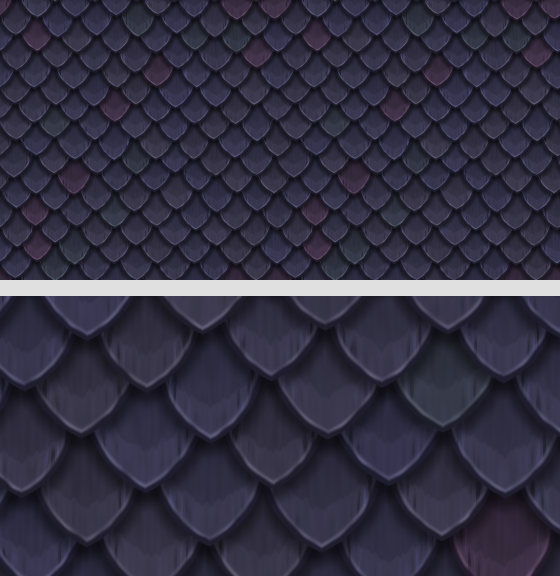
Top, the full canvas; bottom, a detail of the centre.
This pattern is drawn by a WebGL 2 fragment shader. Its source:

```glsl
#version 300 es
precision highp float;
// Overlapping rows of dark, pointed slate-violet scales with worn, bevelled rims.

uniform vec2 u_resolution;
out vec4 outColor;

// Layout: lengths are in column widths
const vec2 TILE = vec2(7.0, 16.0);       // columns and rows per canvas height
const float ROW_STEP = TILE.x / TILE.y;
const vec2 PHASE = vec2(0.40, -0.035);
const vec2 JITTER = vec2(0.12, 0.13);
const vec2 SIZE_RANGE = vec2(0.88, 1.07);

// Scale outline and rim
const float HALF_WIDTH = 0.49;
const float ARC_SHIFT = 0.34;            // larger values sharpen the tip
const float RIM_WIDTH = 0.042;
const float GLINT_WIDTH = 0.016;
const float SHADOW_REACH = 0.13;
const float SHADOW_DROP = 0.04;
const float SHADOW_TONE = 0.57;
const float CHEVRON_HEIGHT = 0.33;
const float CHEVRON_SLOPE = 0.62;

// Colours
const vec3 GAP = vec3(0.100, 0.092, 0.145);
const vec3 RIM = vec3(0.122, 0.113, 0.174);
const vec3 FACE_LOW = vec3(0.228, 0.217, 0.300);
const vec3 FACE_HIGH = vec3(0.196, 0.186, 0.266);
const vec3 GLINT = vec3(0.390, 0.375, 0.475);
const vec3 SCRATCH = vec3(0.290, 0.270, 0.420);
const vec3 BLUE_TINT = vec3(0.97, 0.97, 1.06);
const vec3 GREY_TINT = vec3(1.01, 1.01, 0.98);
const vec3 WINE_TINT = vec3(1.11, 0.91, 0.95);
const vec3 MOSS_TINT = vec3(0.93, 1.04, 0.95);
const float ACCENT_SHARE = 0.075;

vec3 hash3(vec2 p) {
  vec3 q = fract(p.xyx * vec3(0.1031, 0.1030, 0.0973));
  q += dot(q, q.yxz + 33.33);
  return fract((q.xxy + q.yzz) * q.zyx);
}

float gradDot(vec2 cell, vec2 offset) {
  float angle = 6.2832 * hash3(cell + 71.0).x;
  return dot(vec2(cos(angle), sin(angle)), offset);
}

// Gradient noise, about -0.7 to 0.7
float noise(vec2 p) {
  vec2 i = floor(p), f = p - i;
  vec2 u = f * f * f * (f * (f * 6.0 - 15.0) + 10.0);
  vec2 e = vec2(0.0, 1.0);
  return mix(mix(gradDot(i, f), gradDot(i + e.yx, f - e.yx), u.x),
             mix(gradDot(i + e, f - e), gradDot(i + 1.0, f - 1.0), u.x), u.y);
}

// Signed distance to a scale whose tip is at the origin; open at the top
float scaleDist(vec2 p) {
  float radius = HALF_WIDTH + ARC_SHIFT;
  float shoulder = sqrt(radius * radius - ARC_SHIFT * ARC_SHIFT);
  return length(vec2(abs(p.x) + ARC_SHIFT, min(p.y - shoulder, 0.0))) - radius;
}

vec3 shadeScale(vec2 p, float depth, vec2 id) {
  vec3 rnd = hash3(id + 19.0);
  vec2 seed = rnd.xy * 40.0;
  float fibre = noise(p * vec2(22.0, 2.0) + seed);
  float wear = noise(p * vec2(7.0, 5.0) + seed + 9.0);

  // Face, with a darker chevron higher up
  vec3 col = mix(FACE_LOW, FACE_HIGH, smoothstep(0.30, 0.95, p.y));
  float chevron = p.y - CHEVRON_HEIGHT - CHEVRON_SLOPE * abs(p.x) + 0.08 * fibre;
  col *= 1.0 - 0.13 * smoothstep(-0.02, 0.02, chevron);
  col *= 1.0 + 0.10 * fibre + 0.06 * wear;

  // Tint and brightness of each scale
  vec3 tint = mix(BLUE_TINT, GREY_TINT, rnd.y);
  tint = mix(tint, WINE_TINT, step(rnd.x, ACCENT_SHARE));
  tint = mix(tint, MOSS_TINT, step(1.0 - ACCENT_SHARE, rnd.x));
  col *= tint * mix(0.96, 1.04, rnd.z);

  // Ragged scratches along the shoulders
  float side = smoothstep(0.20, 0.06, depth) * smoothstep(0.15, 0.40, p.y);
  col = mix(col, SCRATCH * tint, 0.8 * side * smoothstep(0.12, 0.35, fibre));
  col *= 1.0 - 0.35 * side * smoothstep(0.12, 0.35, -fibre);

  // Dark rim and the glint inside it
  float edge = depth + 0.016 * wear;
  col = mix(RIM * tint, col, smoothstep(RIM_WIDTH - 0.015, RIM_WIDTH + 0.015, edge));
  float t = (edge - RIM_WIDTH - GLINT_WIDTH) / GLINT_WIDTH;
  float glint = exp(-t * t) * smoothstep(0.75, 0.15, p.y);
  return mix(col, GLINT * tint, glint * clamp(0.55 + 0.9 * wear, 0.1, 0.9));
}

void main() {
  vec2 q = gl_FragCoord.xy / u_resolution.y * TILE.x - PHASE;
  float pixel = TILE.x / u_resolution.y;
  float baseRow = floor(q.y / ROW_STEP);
  vec3 col = GAP;

  // Paint rows upward, so each one overlaps the row below
  for (float k = -3.0; k <= 1.0; k++) {
    float row = baseRow + k;
    float stagger = 0.5 * mod(row, 2.0);
    float column = floor(q.x - stagger);
    float dist = 1e3, drop = 1e3;
    vec2 local = vec2(0.0), id = vec2(0.0);

    // Nearest scale in this row
    for (float j = 0.0; j <= 1.0; j++) {
      vec2 cell = mod(vec2(column + j, row), TILE);
      vec3 rnd = hash3(cell + 3.0);
      vec2 tip = vec2(column + j + stagger, row * ROW_STEP) + (rnd.xy - 0.5) * JITTER;
      float size = mix(SIZE_RANGE.x, SIZE_RANGE.y, rnd.z);
      vec2 p = (q - tip) / size;
      float d = scaleDist(p) * size;
      drop = min(drop, scaleDist(p + vec2(0.0, SHADOW_DROP)) * size);
      if (d < dist) { dist = d; local = p; id = cell; }
    }

    col *= mix(SHADOW_TONE, 1.0, smoothstep(-0.02, SHADOW_REACH, drop));
    float cover = clamp(0.5 - dist / pixel, 0.0, 1.0);
    if (cover > 0.0) col = mix(col, shadeScale(local, -dist, id), cover);
  }
  outColor = vec4(col, 1.0);
}
```
